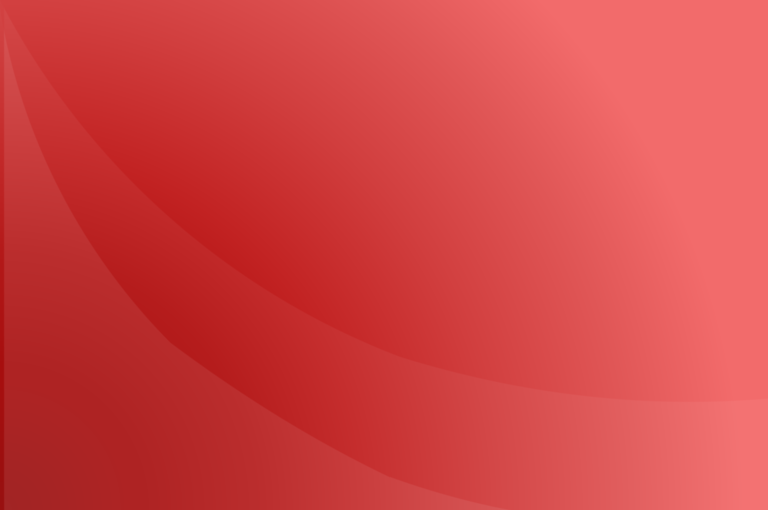
Write a WebGL 2 fragment shader that draws this background.

```glsl
#version 300 es
precision highp float;
// Red backdrop: a radial gradient growing lighter from the lower left corner,
// overlaid by two translucent white sheets whose curved upper edges
// sweep from the top left down to the right.
uniform vec2 u_resolution;
out vec4 outColor;

// Gradient colour at a distance from the lower left corner
vec3 radialRed(float r) {
    vec3 c = mix(vec3(0.585, 0.025, 0.025), vec3(0.64, 0.02, 0.02), smoothstep(0.0, 0.29, r));
    c = mix(c, vec3(0.695, 0.065, 0.065), clamp((r - 0.29) / 0.22, 0.0, 1.0));
    c = mix(c, vec3(0.76, 0.135, 0.135), clamp((r - 0.51) / 0.20, 0.0, 1.0));
    c = mix(c, vec3(0.82, 0.245, 0.245), clamp((r - 0.71) / 0.27, 0.0, 1.0));
    c = mix(c, vec3(0.88, 0.34, 0.34), clamp((r - 0.98) / 0.26, 0.0, 1.0));
    return mix(c, vec3(0.95, 0.42, 0.42), clamp((r - 1.24) / 0.22, 0.0, 1.0));
}

// Approximate signed distance below y = h + s*d + k*d*d
float belowParabola(float y, float d, float h, float s, float k) {
    float slope = s + 2.0 * k * d;
    return (h + s * d + k * d * d - y) / sqrt(1.0 + slope * slope);
}

// Upper sheet: circular arc, then a shallow parabola
float upperSheet(vec2 p) {
    if (p.x < 0.784) return length(p - vec2(1.312, 1.682)) - 1.479;
    return belowParabola(p.y, p.x - 1.353, 0.212, 0.0, 0.273);
}

// Lower sheet: circular arc, then two flattening parabolas
float lowerSheet(vec2 p) {
    if (p.x < 0.333) return length(p - vec2(1.189, 1.177)) - 1.2047;
    if (p.x < 0.765) return belowParabola(p.y, p.x - 0.333, 0.329, -0.75, 0.316);
    return belowParabola(p.y, p.x - 0.765, 0.0647, -0.36, 0.357);
}

void main() {
    // Canvas height is one unit
    vec2 p = gl_FragCoord.xy / u_resolution.y;
    float pixel = 1.0 / u_resolution.y;
    vec3 color = radialRed(length(p));

    // The sheets fade out in a thin strip along the left edge
    float strip = mix(0.3, 1.0, smoothstep(0.006, 0.010, p.x));
    float upper = smoothstep(-pixel, pixel, upperSheet(p));
    float lower = smoothstep(-pixel, pixel, lowerSheet(p));
    color = mix(color, vec3(1.0), 0.05 * upper * strip);
    color = mix(color, vec3(1.0), 0.075 * lower * strip);

    outColor = vec4(color, 1.0);
}
```
